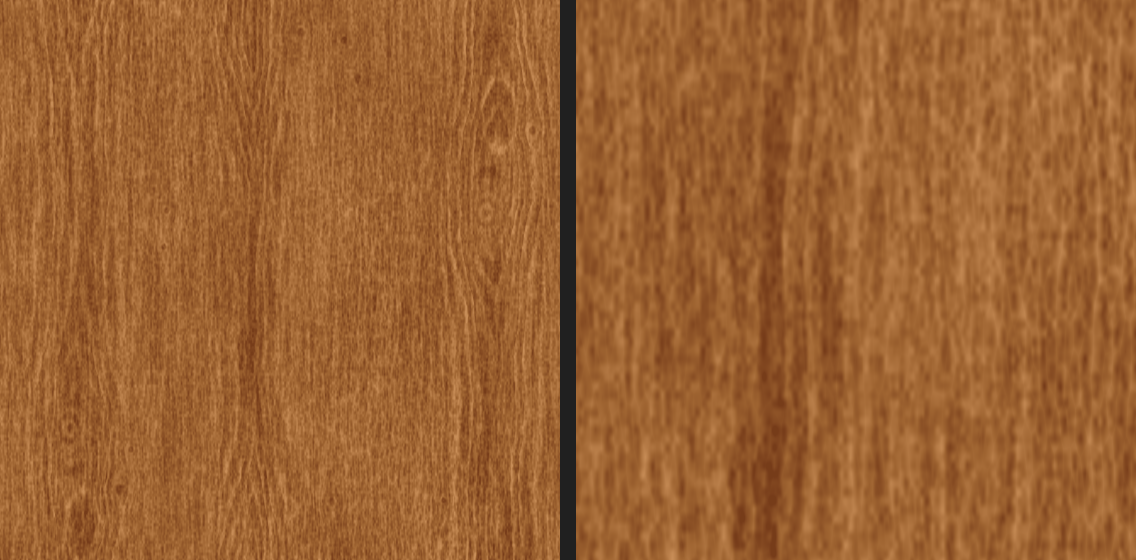
Left, the full canvas; right, a detail of the centre.
A WebGL 2 fragment shader for this texture:

```glsl
#version 300 es
precision highp float;
// Stained softwood board: cathedral growth rings in three vertical bands,
// wrapped around knots, over plain grain. Rings are contours of a bent field;
// the grain is stretched cellular pores plus stretched noise streaks.
uniform vec2 u_resolution;
out vec4 fragColor;

const vec3 DARK  = vec3(0.49, 0.26, 0.115);
const vec3 MID   = vec3(0.622, 0.392, 0.192);
const vec3 LIGHT = vec3(0.755, 0.525, 0.315);
const float TAU = 6.28318;
const float BASE_TONE = 0.53;
const float RING_SPACING = 0.0165;
const float RING_BEND = 1.7;       // how many rings close into arches
const float RING_CONTRAST = 0.46;
const float PORE_CONTRAST = 0.5;
const float STREAK_CONTRAST = 0.42;
const float GRIT_CONTRAST = 0.4;
const float BLOTCH_CONTRAST = 0.3;
const int SMALL_KNOTS = 11;
const int CRACKS = 6;
// Axis x, half width, knot height, knot strength (sign gives direction).
const vec4 BANDS[3] = vec4[3](
  vec4(0.14, 0.105, 0.235, -1.0),
  vec4(0.45, 0.085, 0.900, 0.0),
  vec4(0.885, 0.115, 0.620, 1.0));

vec2 hash2(vec2 p) {
  vec3 q = fract(p.xyx * vec3(0.1031, 0.1030, 0.0973));
  q += dot(q, q.yzx + 33.33);
  return fract((q.xx + q.yz) * q.zy);
}

float noise(vec2 p) {
  vec2 i = floor(p), f = fract(p);
  f = f * f * (3.0 - 2.0 * f);
  float low = mix(hash2(i).x, hash2(i + vec2(1, 0)).x, f.x);
  float high = mix(hash2(i + vec2(0, 1)).x, hash2(i + vec2(1, 1)).x, f.x);
  return mix(low, high, f.y);
}

// Distance to the nearest scattered cell point.
float cellular(vec2 p) {
  vec2 i = floor(p), f = fract(p);
  float nearest = 2.0;
  for (int y = -1; y <= 1; y++)
    for (int x = -1; x <= 1; x++) {
      vec2 cell = vec2(x, y);
      nearest = min(nearest, length(cell + hash2(i + cell) - f));
    }
  return nearest;
}

// Tone change from a knot eye, its dark crescent and the neighbouring oval.
float knotTone(vec2 p, float dir) {
  float eye = length(p / vec2(0.019, 0.027));
  float tone = exp(-eye * eye * 0.8) * (0.32 * cos(eye * 7.5 + 2.6) - 0.05);
  vec2 c = (p - vec2(0.004, dir * 0.075)) / vec2(0.022, 0.013);
  c.y += dir * 0.7 * c.x * c.x;
  tone -= 0.42 * exp(-dot(c, c) * 1.3);
  float oval = length((p - vec2(0.024, dir * 0.175)) / vec2(0.031, 0.064));
  tone += 0.28 * exp(-pow((oval - 1.0) * 9.0, 2.0));
  return tone - 0.16 * (1.0 - smoothstep(0.6, 1.0, oval));
}

float bandTone(vec2 p, vec4 band) {
  float dir = band.w < 0.0 ? -1.0 : 1.0;
  float strength = abs(band.w);
  float wander = 0.004 * sin(TAU * p.y * 2.0 + band.x * 40.0) + 0.002 * sin(TAU * p.y * 5.0);
  float d = p.x - band.x - wander + 0.004 * (noise(p * vec2(45.0, 55.0)) - 0.5);
  float envelope = 1.0 - smoothstep(0.65, 1.0, abs(d) / band.y);

  // Skewed wave along the axis closes the rings into pointed arches.
  float along = dir * (band.z + dir * 0.06 - p.y);
  float bend = -cos(TAU * (along + 0.12 * sin(TAU * along)));
  float level = sqrt(d * d + 0.000016) / RING_SPACING + 0.25 * sin(d * 110.0 + band.x * 9.0)
    + RING_BEND * bend * exp(-d * d * 130.0);
  float phase = fract(level);
  float line = smoothstep(0.0, 0.2, phase) * (1.0 - smoothstep(0.2, 0.75, phase));
  float vary = 0.45 + 0.55 * hash2(vec2(floor(level) + 20.0, band.x * 50.0)).x;
  vary *= 0.65 + 0.6 * noise(p * vec2(30.0, 14.0));

  vec2 q = p - vec2(band.x - 0.016, band.z);
  float calm = strength * exp(-dot(q * vec2(30.0, 17.0), q * vec2(30.0, 17.0)));
  float core = exp(-d * d * 900.0) * (0.6 + 0.4 * bend);
  float rings = RING_CONTRAST * vary * (line - 0.32) * (1.0 - calm);
  return envelope * (rings - 0.2 * core - 0.02) + strength * knotTone(q, dir);
}

void main() {
  vec2 p = gl_FragCoord.xy / min(u_resolution.x, u_resolution.y);
  float tone = BASE_TONE;
  vec2 grain = p;

  // Small scattered knots, which also part the grain around them.
  for (int i = 0; i < SMALL_KNOTS; i++) {
    vec2 seed = hash2(vec2(i, 7.0));
    float size = mix(0.004, 0.010, hash2(vec2(i, 19.0)).x);
    vec2 d = p - seed;
    float r = length(d / vec2(size, size * 1.3));
    tone += 0.2 * exp(-pow((r - 0.9) * 3.0, 2.0)) - 0.38 * exp(-pow(r - 0.4, 2.0) * 3.0);
    grain.x -= 0.6 * d.x * exp(-r * r * 0.15);
  }

  // Thin dark cracks along the grain.
  for (int i = 0; i < CRACKS; i++) {
    vec2 seed = hash2(vec2(i, 41.0));
    float x = p.x - seed.x - 0.002 * sin(p.y * 17.0 + seed.y * TAU);
    float reach = 1.0 - smoothstep(0.03, 0.14, abs(p.y - seed.y));
    tone -= 0.3 * reach * exp(-x * x * 500000.0);
  }

  for (int i = 0; i < 3; i++) tone += bandTone(grain, BANDS[i]);

  // Pores, long streaks, fine grit and broad stain blotches.
  grain.x += 0.0015 * sin(p.y * 31.0 + p.x * 50.0);
  float rough = 0.6 + 0.8 * noise(p * vec2(6.0, 2.0) + 3.0);
  tone += PORE_CONTRAST * rough * (cellular(grain * vec2(190.0, 42.0)) - 0.46);
  tone += STREAK_CONTRAST * (noise(grain * vec2(230.0, 13.0)) - 0.5);
  tone += GRIT_CONTRAST * (noise(p * vec2(330.0, 190.0)) - 0.5);
  float blotch = 0.6 * noise(p * vec2(13.0, 5.0)) + 0.4 * noise(p * vec2(45.0, 17.0));
  tone += BLOTCH_CONTRAST * (blotch - 0.5);

  tone = clamp(tone, -0.1, 1.1);
  vec3 colour = tone < 0.5 ? mix(DARK, MID, tone * 2.0) : mix(MID, LIGHT, tone * 2.0 - 1.0);
  fragColor = vec4(colour, 1.0);
}
```
